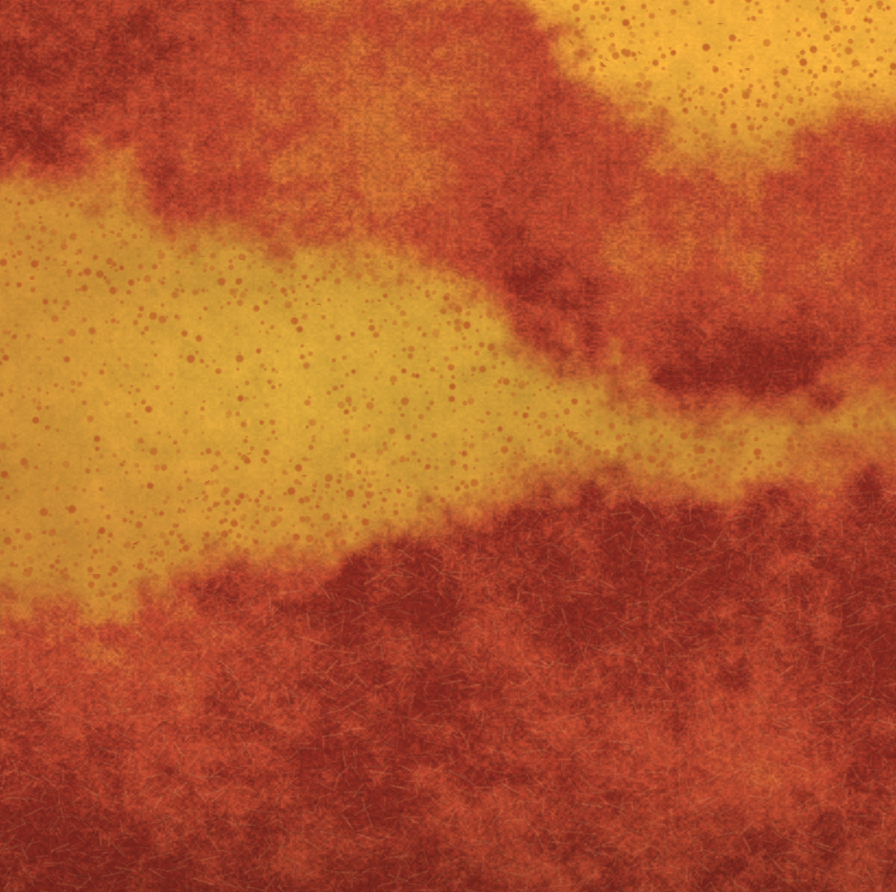
This texture is drawn by a Shadertoy shader. Its source:

```glsl
// Ripe peach skin: golden bands between blushes of red, with pores and fine fuzz.

float hash(vec2 p) {
    return fract(sin(dot(p, vec2(127.1, 311.7))) * 43758.545);
}

float noise(vec2 p) {
    vec2 i = floor(p), f = fract(p);
    f = f * f * (3.0 - 2.0 * f);
    return mix(mix(hash(i), hash(i + vec2(1, 0)), f.x),
               mix(hash(i + vec2(0, 1)), hash(i + vec2(1, 1)), f.x), f.y);
}

float fbm(vec2 p) {
    float sum = 0.0, amp = 0.5;
    for (int i = 0; i < 5; i++) {
        sum += amp * noise(p);
        p = mat2(1.6, 1.2, -1.2, 1.6) * p + 7.3;
        amp *= 0.5;
    }
    return sum;
}

float blob(vec2 p, vec2 centre, vec2 radius) {
    vec2 q = (p - centre) / radius;
    return exp(-dot(q, q));
}

// Signed depth inside the golden skin: central wedge and upper right patch
float goldDepth(vec2 p) {
    float x = p.x;
    float top = 0.79 - 0.06 * smoothstep(0.1, 0.45, x) - 0.18 * smoothstep(0.35, 0.82, x)
              + 0.015 * smoothstep(0.85, 1.0, x) - 0.035 * blob(p, vec2(0.19, 0.78), vec2(0.03, 0.1));
    float bottom = 0.31 + 0.08 * smoothstep(0.1, 0.28, x) + 0.06 * smoothstep(0.4, 0.6, x)
                 + 0.04 * smoothstep(0.78, 0.9, x);
    float patchEdge = 1.05 - 0.21 * smoothstep(0.46, 0.8, x) + 0.06 * smoothstep(0.86, 0.94, x);
    return max(min(top - p.y, p.y - bottom), p.y - patchEdge);
}

// Scattered round pores, one per cell, kept with the given chance
float pores(vec2 p, float cells, float chance, float blur) {
    vec2 g = p * cells, id = floor(g);
    float cover = 0.0;
    for (int j = -1; j <= 1; j++)
    for (int i = -1; i <= 1; i++) {
        vec2 c = id + vec2(i, j);
        vec2 centre = c + vec2(hash(c + 3.1), hash(c + 8.7));
        float radius = mix(0.13, 0.3, hash(c + 5.9));
        float disc = 1.0 - smoothstep(radius - 0.12, radius + 0.08 + blur * cells, length(g - centre));
        cover = max(cover, disc * step(hash(c), chance) * mix(0.35, 1.0, hash(c + 1.7)));
    }
    return cover;
}

// Short, randomly turned hairs, one per cell
float hairs(vec2 p, float cells, float blur) {
    vec2 g = p * cells, id = floor(g);
    float cover = 0.0;
    for (int j = -1; j <= 1; j++)
    for (int i = -1; i <= 1; i++) {
        vec2 c = id + vec2(i, j);
        float turn = 3.14 * hash(c + 2.3) + 0.8 * noise(c * 0.2);
        vec2 dir = vec2(cos(turn), 0.7 * sin(turn));
        vec2 q = g - c - vec2(hash(c + 4.1), hash(c + 9.2));
        float along = clamp(dot(q, dir) / dot(dir, dir), -0.7, 0.7);
        float line = 1.0 - smoothstep(0.02, 0.09 + blur * cells, length(q - along * dir));
        cover = max(cover, line * hash(c + 6.6));
    }
    return cover;
}

void mainImage(out vec4 fragColor, in vec2 fragCoord) {
    vec2 p = fragCoord / iResolution.xy;
    float blur = 0.7 / iResolution.y;
    float cloud = fbm(p * 7.0) - 0.48;
    float mottle = fbm(p * 38.0 + 20.0) - 0.48;
    float grain = noise(p * 230.0) + noise(p * 410.0 + 9.0) - 1.0;

    // Soft ragged boundary between gold and blush
    float depth = goldDepth(p);
    float ragged = depth + 0.10 * cloud + 0.055 * mottle;
    float gold = smoothstep(-0.035, 0.04, ragged);
    float upper = smoothstep(0.44, 0.56, p.y);

    // Warmth of the blush, from deep red through brick to orange
    float warmth = mix(0.2, 0.5, upper);
    warmth += 0.36 * blob(p, vec2(0.43, 0.87), vec2(0.16, 0.15));
    warmth += 0.20 * blob(p, vec2(0.86, 0.71), vec2(0.12, 0.07));
    warmth += 0.50 * blob(p, vec2(0.10, 0.27), vec2(0.15, 0.09));
    warmth += 0.14 * blob(p, vec2(0.75, 0.05), vec2(0.5, 0.18));
    warmth -= 0.30 * blob(p, vec2(0.08, 0.91), vec2(0.20, 0.12));
    warmth -= 0.28 * blob(p, vec2(0.85, 0.59), vec2(0.16, 0.06));
    warmth -= 0.32 * blob(p, vec2(0.60, 0.69), vec2(0.05, 0.03));
    warmth -= 0.12 * blob(p, vec2(0.52, 0.28), vec2(0.20, 0.12));
    warmth += 0.75 * cloud + 0.7 * mottle + 0.10 * grain;
    warmth += 0.25 * smoothstep(-0.06, 0.0, ragged);
    vec3 blush = mix(vec3(0.53, 0.155, 0.12), vec3(0.72, 0.27, 0.175), smoothstep(0.0, 0.55, warmth));
    blush = mix(blush, vec3(0.80, 0.43, 0.19), smoothstep(0.5, 1.0, warmth));

    // Gold brightens in the wedge centre and at the upper right
    float glow = blob(p, vec2(0.38, 0.58), vec2(0.36, 0.17));
    vec3 flesh = mix(vec3(0.78, 0.52, 0.20), vec3(0.845, 0.645, 0.225), glow);
    flesh = mix(flesh, vec3(0.93, 0.67, 0.23), smoothstep(0.78, 0.95, p.y));
    flesh *= 1.0 + 0.10 * cloud + 0.12 * mottle + 0.025 * grain;
    vec3 col = mix(blush, flesh, gold);

    // Pores crowd toward the edges of the gold
    float chance = mix(0.75, 0.24, smoothstep(0.0, 0.14, depth));
    float spots = max(pores(p, 68.0, chance, blur), 0.7 * pores(p + 0.37, 105.0, chance * 0.7, blur));
    col = mix(col, vec3(0.70, 0.29, 0.13), spots * mix(0.12, 0.72, gold));

    // Pale fuzz and dark grain over the blush
    float fuzz = hairs(p, 62.0, blur) + 0.7 * hairs(p + 0.53, 105.0, blur);
    float fuzzy = (1.0 - 0.88 * gold) * mix(1.0, 0.6, upper);
    col = mix(col, vec3(0.80, 0.52, 0.34), 0.23 * min(fuzz, 1.3) * fuzzy);
    col *= 1.0 + 0.13 * grain * (1.0 - 0.8 * gold);
    col *= 1.0 - 0.10 * smoothstep(0.15, 0.0, p.y);
    fragColor = vec4(clamp(col, 0.0, 1.0), 1.0);
}
```
